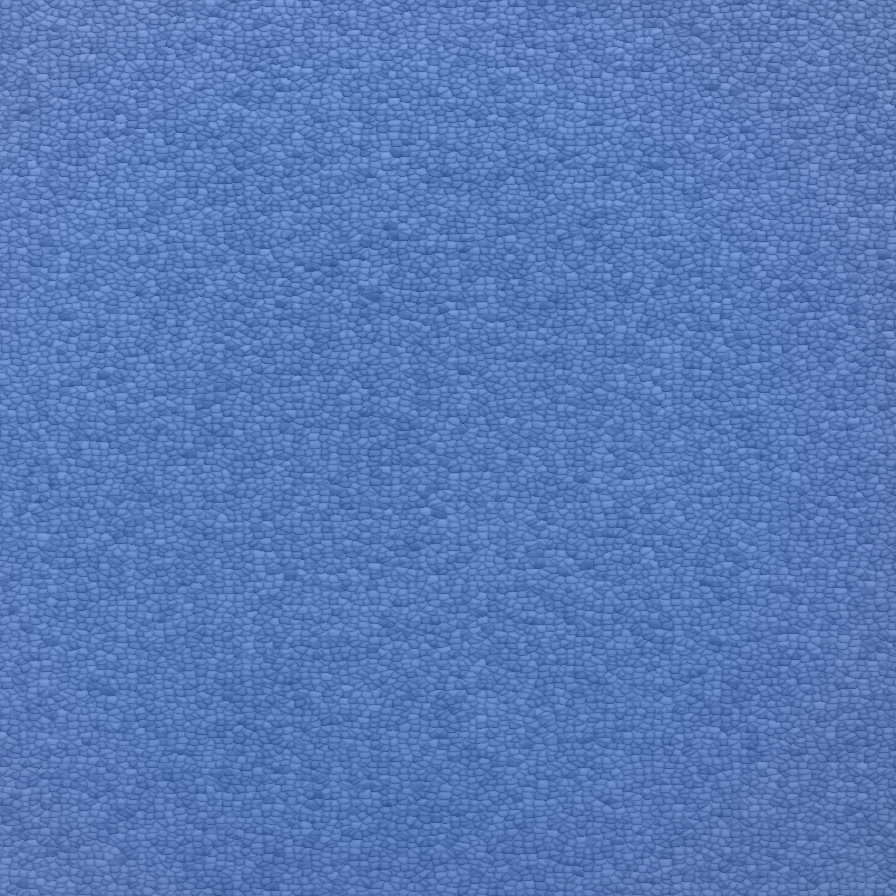
Reproduce this texture procedurally as a three.js fragment shader.

```glsl
// Blue crepe cloth: fine pebbled weave with short dark creases under soft light.
varying vec2 vUv;

const vec3 CLOTH_BLUE = vec3(0.355, 0.488, 0.727);
const vec3 EDGE_TINT = vec3(0.030, 0.000, -0.008);  // greyer violet toward the borders
const vec2 GRAIN_COUNT = vec2(92.0, 148.0);         // grains across and up
const float GRAIN_JITTER = 0.92;
const float WARP_AMOUNT = 0.0022;
const float CREASE_WIDTH = 0.50;                    // in grain units
const float CREASE_DEPTH = 0.105;
const float SLOPE_LIGHT = 0.095;
const float GRAIN_VARIATION = 0.080;
const float BROAD_LIGHT = 0.016;

vec2 hash2(vec2 cell) {
  vec3 h = fract(cell.xyx * vec3(0.1031, 0.1030, 0.0973));
  h += dot(h, h.yzx + 33.33);
  return fract((h.xx + h.yz) * h.zy);
}

// Layered sines, roughly -1 to 1
float waves(vec2 p) {
  float sum = 0.0;
  float weight = 0.5;
  for (int i = 0; i < 4; i++) {
    sum += weight * sin(p.x + 1.7 * sin(p.y)) * cos(p.y - 1.3 * sin(p.x * 0.7));
    p = mat2(1.5, 1.1, -1.1, 1.5) * p + 2.3;
    weight *= 0.6;
  }
  return sum;
}

// Cellular grains: x = gap to the next grain, yz = offset from centre, w = grain id
vec4 grains(vec2 p) {
  vec2 cell = floor(p);
  vec2 local = fract(p);
  float nearest = 8.0;
  float second = 8.0;
  vec3 grain = vec3(0.0);
  for (int y = -1; y <= 1; y++) {
    for (int x = -1; x <= 1; x++) {
      vec2 neighbour = vec2(float(x), float(y));
      vec2 seed = hash2(cell + neighbour);
      vec2 offset = local - neighbour - 0.5 - GRAIN_JITTER * (seed - 0.5);
      vec2 squared = offset * offset;
      float dist = sqrt(sqrt(dot(squared, squared)));  // squarish, like crossed threads
      if (dist < nearest) {
        second = nearest;
        nearest = dist;
        grain = vec3(offset, fract(seed.x * 7.3 + seed.y * 3.1));
      } else {
        second = min(second, dist);
      }
    }
  }
  return vec4(second - nearest, grain);
}

void main() {
  // Slightly wandering threads
  vec2 warp = vec2(waves(vUv * 41.0), waves(vUv.yx * 37.0 + 5.0));
  vec4 grain = grains((vUv + WARP_AMOUNT * warp) * GRAIN_COUNT + 3.0);

  // Raised grains lit from above, with creases between them
  float crease = smoothstep(0.0, CREASE_WIDTH, grain.x) - 0.56;
  float slope = clamp(grain.z + 0.2 * grain.y, -0.7, 0.7);
  float relief = CREASE_DEPTH * crease + SLOPE_LIGHT * slope
               + GRAIN_VARIATION * (grain.w - 0.5);
  relief *= mix(0.86, 1.10, vUv.y);

  // Broad falloff of light over the cloth
  vec2 fromCentre = vUv - 0.5;
  float border = smoothstep(0.25, 0.75, length(fromCentre + vec2(0.06, 0.0)));
  float light = BROAD_LIGHT * waves(vUv * 5.0 + 1.0)
              + 0.035 * fromCentre.y - 0.015 * fromCentre.x;

  vec3 colour = CLOTH_BLUE + EDGE_TINT * (border - 0.3) + relief + light;
  gl_FragColor = vec4(clamp(colour, 0.0, 1.0), 1.0);
}
```
